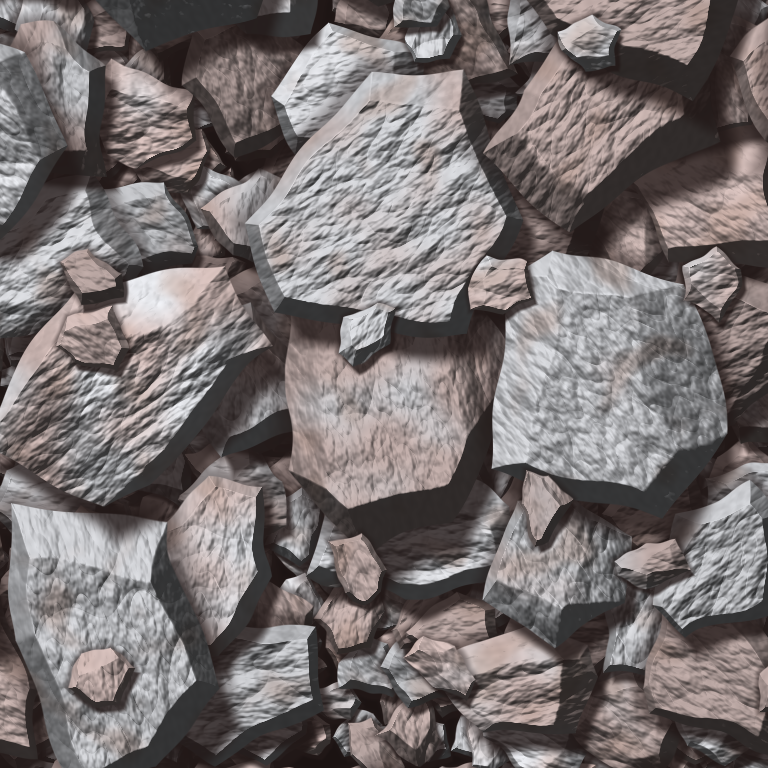
Write a WebGL 2 fragment shader that draws this texture.

```glsl
#version 300 es
precision highp float;
precision highp int;
// A heap of broken pink and grey stone in hard sunlight.
// Each stone is a height field cut by random planes. Jittered grids of growing
// size are painted back to front, each stone shading what lies beneath it.

uniform vec2 u_resolution;
out vec4 fragColor;

const float TAU = 6.2831853;
const int LAYERS = 6;
const int SIDES = 6;
const float CELL_SIZE[LAYERS] = float[](0.060, 0.085, 0.130, 0.200, 0.330, 0.075);
const float DENSITY[LAYERS] = float[](1.0, 0.90, 0.75, 0.62, 0.62, 0.10);
const vec3 LIGHT = vec3(-0.36, 0.58, 0.73);
const vec3 PINK = vec3(0.725, 0.650, 0.635);
const vec3 GREY = vec3(0.775, 0.780, 0.795);
const vec3 RUST = vec3(0.630, 0.525, 0.480);
const vec3 SHADOW = vec3(0.105, 0.075, 0.072);
const float SHADOW_REACH = 0.20;    // in cells
const float EDGE_WARP = 0.085;      // in cells
const float RELIEF_STRENGTH = 0.24;
const float RELIEF_STEP = 0.0016;

vec3 hash3(ivec3 key) {
  uvec3 v = uvec3(key) * 1664525u + 1013904223u;
  v.x += v.y * v.z; v.y += v.z * v.x; v.z += v.x * v.y;
  v ^= v >> 16u;
  v.x += v.y * v.z; v.y += v.z * v.x; v.z += v.x * v.y;
  return vec3(v >> 8u) / 16777216.0;
}

float cornerSlope(ivec2 corner, vec2 offset) {
  float angle = TAU * hash3(ivec3(corner, 7)).x;
  return dot(vec2(cos(angle), sin(angle)), offset);
}

float gradientNoise(vec2 p) {
  ivec2 c = ivec2(floor(p));
  vec2 f = fract(p);
  vec2 u = f * f * f * (f * (f * 6.0 - 15.0) + 10.0);
  float below = mix(cornerSlope(c, f), cornerSlope(c + ivec2(1, 0), f - vec2(1, 0)), u.x);
  float above = mix(cornerSlope(c + ivec2(0, 1), f - vec2(0, 1)),
                    cornerSlope(c + ivec2(1, 1), f - vec2(1, 1)), u.x);
  return mix(below, above, u.y);
}

// Chipped surface: broad creases with finer grain along a cleavage direction.
float relief(vec2 p) {
  float height = 0.0, frequency = 9.0;
  for (int i = 0; i < 5; i++) {
    float n = gradientNoise(p * frequency * vec2(0.7, 1.35));
    height += (i < 3 ? abs(n) : n) / frequency;
    frequency *= 2.05;
    p += 3.7;
  }
  return height;
}

vec3 stoneColour(vec2 p, vec3 facet, mat2 turn, vec3 tint) {
  vec2 grainPos = turn * p + tint.xy * 40.0;
  float h = relief(grainPos);
  vec2 slope = vec2(relief(grainPos + vec2(RELIEF_STEP, 0)),
                    relief(grainPos + vec2(0, RELIEF_STEP))) - h;
  vec2 bump = RELIEF_STRENGTH * slope / RELIEF_STEP;
  vec3 normal = normalize(vec3((facet.xy - bump) * turn, 1.0));
  float light = 0.27 + 0.92 * max(dot(normal, normalize(LIGHT)), 0.0);

  float mottle = gradientNoise(grainPos * 11.0);
  float speckle = gradientNoise(grainPos * vec2(75.0, 130.0));
  vec3 albedo = mix(PINK, GREY, smoothstep(0.35, 0.75, tint.x + 0.5 * mottle));
  float stain = smoothstep(0.1, 0.5, gradientNoise(grainPos * 17.0 + 9.0) + 0.25 * (tint.y - 0.5));
  albedo = mix(albedo, RUST, 0.45 * stain);
  return albedo * (0.88 + 0.18 * tint.z + 0.07 * speckle) * min(light, 1.12);
}

void paintStone(inout vec3 colour, vec2 p, vec2 warped, ivec2 cell, int layer, float pixel) {
  float size = CELL_SIZE[layer];
  int seed = layer * 32;
  vec3 place = hash3(ivec3(cell, seed));
  if (place.x > DENSITY[layer]) return;
  vec3 form = hash3(ivec3(cell, seed + 1));
  vec3 tint = hash3(ivec3(cell, seed + 2));
  float c = cos(TAU * form.x), s = sin(TAU * form.x);
  mat2 turn = mat2(c, -s, s, c);
  vec2 local = turn * (warped / size - vec2(cell) - 0.5 - 0.5 * (place.yz - 0.5));
  vec2 radii = vec2(mix(0.50, 0.64, form.y), mix(0.36, 0.50, form.z));
  vec2 toLight = turn * LIGHT.xy * SHADOW_REACH;

  // A tilted top is cut by steep and shallow sides.
  vec2 tilt = 0.55 * (tint.yz - 0.5);
  float height = 0.24 + dot(tilt, local);
  vec3 facet = vec3(-tilt, 1.0);
  float inside = 1e3, shade = 1e3;
  for (int i = 0; i < SIDES; i++) {
    vec3 cut = hash3(ivec3(cell, seed + 3 + i));
    float angle = TAU * (float(i) + 0.75 * (cut.x - 0.5)) / float(SIDES);
    vec2 side = vec2(cos(angle), sin(angle));
    float reach = length(side * radii) * mix(0.78, 1.08, cut.y);
    float depth = reach - dot(local, side);
    float steep = mix(0.75, 4.0, cut.z);
    float blend = smoothstep(-0.018, 0.018, height - depth * steep);
    facet = mix(facet, vec3(side * steep, 1.0), blend);
    height = min(height, depth * steep);
    inside = min(inside, depth);
    shade = min(shade, depth - dot(toLight, side));
  }

  float thrown = smoothstep(-0.035, 0.045, shade);
  float contact = 0.6 * smoothstep(-0.11, 0.01, inside);
  colour = mix(colour, SHADOW + 0.20 * colour, max(thrown, contact));
  float cover = smoothstep(-0.8, 0.8, inside * size / pixel);
  if (cover > 0.0) colour = mix(colour, stoneColour(p, facet, turn, tint), cover);
}

void main() {
  float pixel = 1.0 / u_resolution.y;
  vec2 p = gl_FragCoord.xy * pixel;
  vec3 colour = SHADOW;
  for (int layer = 0; layer < LAYERS; layer++) {
    float size = CELL_SIZE[layer];
    vec2 q = p / size * 2.6 + float(layer) * 17.0;
    vec2 ragged = vec2(gradientNoise(q), gradientNoise(q + 31.0));
    vec2 warped = p + EDGE_WARP * size * ragged;
    ivec2 home = ivec2(floor(p / size));
    for (int k = 0; k < 9; k++)
      paintStone(colour, p, warped, home + ivec2(k % 3, k / 3) - 1, layer, pixel);
  }
  fragColor = vec4(colour, 1.0);
}
```
